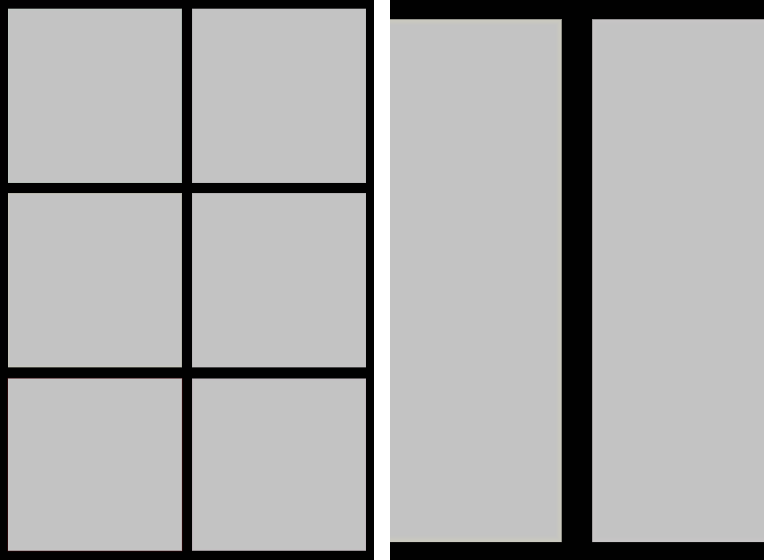
Left, the full canvas; right, a detail of the centre.
Reproduce this pattern procedurally as a WebGL 2 fragment shader.

```glsl
#version 300 es
precision highp float;

#define GRID vec2(2.0, 3.0)
#define PITCH vec2(0.3281, 0.3293)
#define PANEL_HALF vec2(0.1550, 0.1556)
#define LOW_ROW_TRIM 0.0018
#define CENTER vec2(0.3333, 0.4996)
#define FRINGE_WIDTH 0.0022
#define PANEL_GRAY vec3(0.763)
#define BAR_BLACK vec3(0.004)
#define FRINGE_RED vec3(0.22, 0.03, 0.04)
#define RIM_TINT 0.05

uniform vec2 u_resolution;
out vec4 fragColor;

// Three sine-free random values per cell
vec3 hash32(vec2 p) {
    vec3 q = fract(p.xyx * vec3(0.1031, 0.1030, 0.0973));
    q += dot(q, q.yxz + 33.33);
    return fract((q.xxy + q.yzz) * q.zyx);
}

float boxDistance(vec2 p, vec2 halfSize) {
    vec2 d = abs(p) - halfSize;
    return length(max(d, 0.0)) + min(max(d.x, d.y), 0.0);
}

void main() {
    // Two-by-three layout, one unit tall
    vec2 p = gl_FragCoord.xy / u_resolution * vec2(2.0 / 3.0, 1.0);
    float pixel = 1.0 / u_resolution.y;

    // Nearest panel and position relative to its middle
    vec2 cell = floor((p - CENTER) / PITCH + 0.5 * GRID);
    cell = clamp(cell, vec2(0.0), GRID - 1.0);
    vec2 local = p - CENTER - (cell - 0.5 * (GRID - 1.0)) * PITCH;

    // The lowest row is slightly shorter
    vec2 halfSize = PANEL_HALF;
    halfSize.y -= LOW_ROW_TRIM * (1.0 - step(0.5, cell.y));
    float d = boxDistance(local, halfSize);
    float panel = clamp(0.5 - d / pixel, 0.0, 1.0);

    // Faint coloured rim just inside each panel
    float rim = smoothstep(-2.0 * FRINGE_WIDTH, 0.0, d);
    vec3 tint = (hash32(cell + 7.0) - 0.35) * RIM_TINT;
    vec3 panelColor = PANEL_GRAY + rim * tint;

    // Dark red fringe around the first panel
    float firstCell = 1.0 - step(0.5, cell.x + cell.y);
    float fringe = firstCell * (1.0 - smoothstep(0.0, FRINGE_WIDTH, d));
    vec3 barColor = mix(BAR_BLACK, FRINGE_RED, fringe);

    fragColor = vec4(mix(barColor, panelColor, panel), 1.0);
}
```
